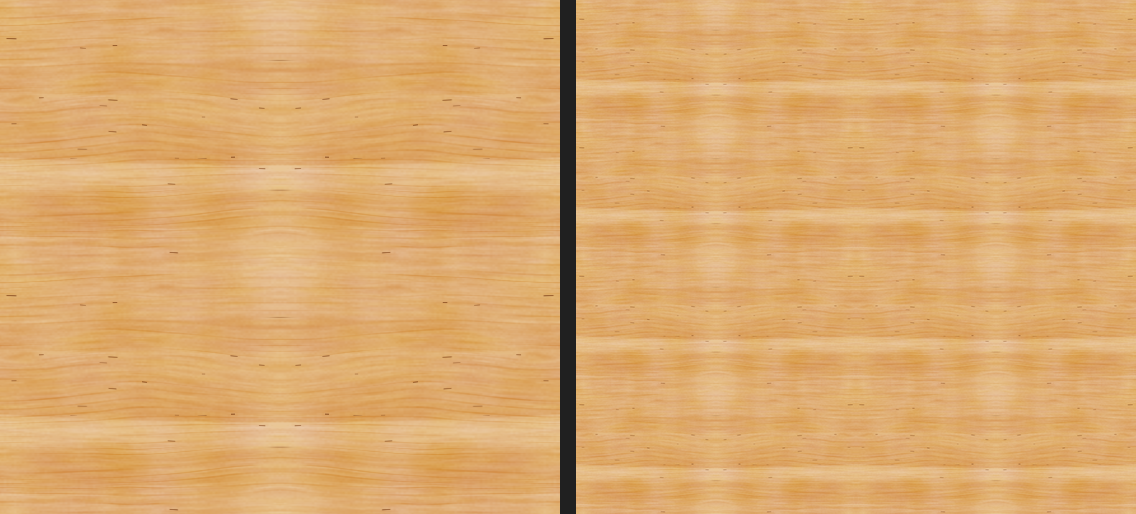
Left, the tile; right, the same tile 2 across and 2 down.
This texture is drawn by a Shadertoy shader. Its source:

```glsl
// Pale maple veneer: book-matched halves, stacked planks, fine grain and dark pores.
#define TILES_Y 2.0
#define RINGS 34.0
#define RING_DEPTH 0.34
#define STREAK_DEPTH 0.24
#define FIBRE_DEPTH 0.30
#define BLOTCH_DEPTH 0.30
#define CENTRE_GLOW 0.25
#define YELLOWING 0.07
#define PORE_GRID vec2(9.0, 30.0)
#define PALE vec3(0.908, 0.762, 0.575)
#define HONEY vec3(0.846, 0.600, 0.325)
#define PORE vec3(0.520, 0.280, 0.110)

const float TAU = 6.2831853;

float hash(vec2 p) {
    return fract(sin(dot(p, vec2(127.1, 311.7))) * 43758.5453);
}

// Value noise that wraps vertically after a whole number of rows.
float noise(vec2 p, float rows) {
    vec2 i = floor(p), f = fract(p);
    f = f * f * (3.0 - 2.0 * f);
    float y0 = mod(i.y, rows), y1 = mod(i.y + 1.0, rows);
    return mix(mix(hash(vec2(i.x, y0)), hash(vec2(i.x + 1.0, y0)), f.x),
               mix(hash(vec2(i.x, y1)), hash(vec2(i.x + 1.0, y1)), f.x), f.y);
}

// Signed noise over the tile; the seed picks an independent layer.
float layer(vec2 p, vec2 cells, float seed) {
    return noise(p * cells + vec2(seed, 0.0), cells.y) - 0.5;
}

float bell(float x, float width) {
    return exp(-x * x / (width * width));
}

// Depth of tone down the stacked planks; the steps sum to zero over one tile.
float plankTone(vec2 p, float pixel) {
    float seam = 0.642 - 0.03 * p.x * p.x;
    float joint = 0.364 + 0.006 * sin(p.x * 5.0);
    float tone = 0.48 + 0.15 * smoothstep(0.12, 0.30, p.y);
    tone -= 0.20 * smoothstep(-0.005, 0.005 + pixel, p.y - joint);
    tone += 0.24 * smoothstep(0.42, 0.62, p.y);
    tone -= 0.40 * smoothstep(-pixel, 0.003 + pixel, p.y - seam);
    tone += 0.42 * smoothstep(0.69, 0.78, p.y);
    return tone - 0.21 * smoothstep(0.88, 0.94, p.y);
}

// Short dark dashes, crowded in the middle plank.
float pores(vec2 p, float pixel) {
    vec2 g = p * PORE_GRID, cell = floor(g);
    float crowd = p.y > 0.37 && p.y < 0.62 ? 0.17 : 0.02;
    float present = step(hash(cell + 17.0), crowd);
    vec2 middle = 0.3 + 0.4 * vec2(hash(cell + 3.0), hash(cell + 9.0));
    vec2 d = fract(g) - middle;
    d.y += 0.6 * (hash(cell + 41.0) - 0.3) * d.x;
    float reach = mix(0.07, 0.20, hash(cell + 5.0));
    float soft = 0.8 * pixel * PORE_GRID.y;
    float dash = (1.0 - smoothstep(reach * 0.6, reach, abs(d.x)))
               * (1.0 - smoothstep(0.02, 0.03 + soft, abs(d.y)));
    return present * dash * mix(0.4, 1.0, hash(cell + 29.0));
}

// Thin growth lines along the bent grain, each fading in and out.
float growthLines(vec2 q) {
    float phase = q.y * RINGS + 2.0 * layer(q, vec2(1.0, 13.0), 97.0);
    float line = smoothstep(0.66, 0.96, abs(2.0 * fract(phase) - 1.0));
    float fade = smoothstep(-0.3, 0.35, layer(q, vec2(4.0, 24.0), 113.0));
    return line * fade - 0.1;
}

void mainImage(out vec4 fragColor, in vec2 fragCoord) {
    vec2 uv = fragCoord / iResolution.xy;
    float pixel = TILES_Y / iResolution.y;
    // Mirrored distance from the centre line, and depth from the tile top.
    vec2 p = vec2(abs(uv.x - 0.5) * 2.0, 1.0 - fract(uv.y * TILES_Y));

    // Grain bends into arches at the centre line and drifts elsewhere.
    vec2 q = p;
    q.y += 0.030 * bell(p.x, 0.30) * cos(TAU * p.y);
    q.y += 0.036 * layer(p, vec2(2.0, 4.0), 11.0) + 0.007 * layer(p, vec2(6.0, 12.0), 23.0);

    // Small figures: position, then strength of the warm smudge.
    vec3 knots[4] = vec3[4](vec3(0.0, 0.925, 0.30), vec3(0.42, 0.13, 0.45),
                            vec3(0.54, 0.925, 0.30), vec3(0.91, 0.39, 0.30));
    float smudge = 0.0;
    for (int i = 0; i < 4; i++) {
        vec2 d = p - knots[i].xy;
        q.y -= 0.6 * d.y * bell(d.x, 0.085) * bell(d.y, 0.03);
        float arc = d.y + 0.012 - 4.0 * d.x * d.x;
        smudge += knots[i].z * bell(d.x, 0.05) * bell(arc, 0.006 + pixel);
    }

    // Broad tone, upright shimmer and light along the book-match line.
    float tone = plankTone(p, pixel);
    tone += BLOTCH_DEPTH * (layer(p, vec2(5.0, 6.0), 37.0) + 0.5 * layer(p, vec2(16.0, 4.0), 51.0));
    tone -= CENTRE_GLOW * bell(p.x, 0.11);
    tone -= 0.15 * smoothstep(0.65, 0.95, p.x) * bell(p.y - 0.75, 0.12);

    // Streaks, long fibres, fine mottle and growth lines.
    tone += STREAK_DEPTH * layer(q, vec2(3.0, 42.0), 67.0);
    tone += FIBRE_DEPTH * layer(q, vec2(6.0, 96.0), 83.0);
    tone += FIBRE_DEPTH * 0.8 * layer(q, vec2(18.0, 150.0), 151.0);
    tone += FIBRE_DEPTH * 0.5 * layer(p, vec2(110.0, 120.0), 191.0);
    tone += RING_DEPTH * growthLines(q) + smudge;

    // Tone to colour, with yellower and paler patches.
    vec3 color = mix(PALE, HONEY, clamp(tone, -0.1, 1.2));
    color.b += YELLOWING * (layer(p, vec2(7.0, 9.0), 131.0) + 0.8 * layer(q, vec2(12.0, 60.0), 171.0) - 0.1);

    // Pores, with two thin dashes crossing the centre line.
    float dark = pores(p, pixel);
    for (int i = 0; i < 2; i++) {
        float drop = p.y - mix(0.235, 0.74, float(i));
        dark = max(dark, 0.5 * bell(p.x, 0.035) * bell(drop, 0.001 + 0.4 * pixel));
    }
    fragColor = vec4(mix(color, PORE, 0.75 * dark), 1.0);
}
```
